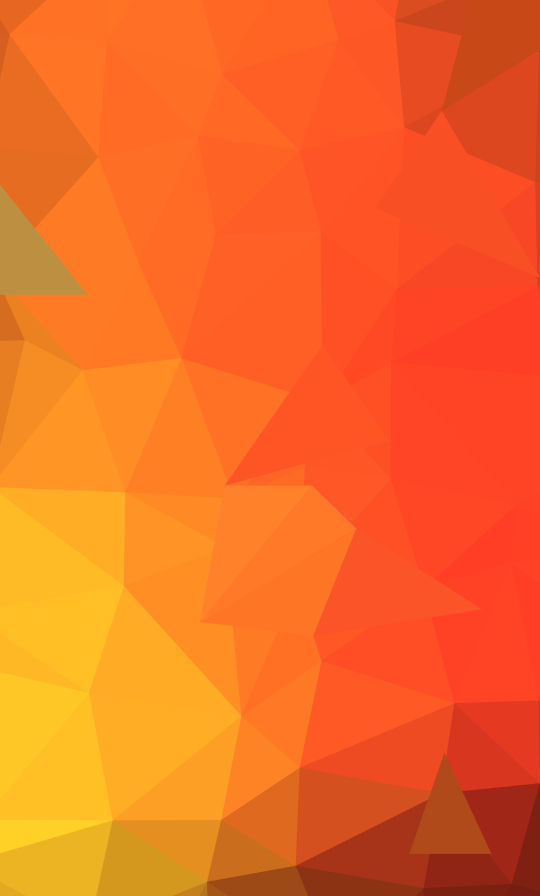
Write a WebGL 2 fragment shader that draws this background.

```glsl
#version 300 es
precision highp float;

uniform vec2 u_resolution;
out vec4 fragColor;

const vec2 CELLS = vec2(5.1, 8.5);

float hash(vec2 p) {
    return fract(sin(dot(p, vec2(127.1, 311.7))) * 43758.5453);
}

float cross2(vec2 a, vec2 b) {
    return a.x * b.y - a.y * b.x;
}

// Signed distance to the line through a and b, positive on its left
float side(vec2 p, vec2 a, vec2 b) {
    return cross2(normalize(b - a), p - a);
}

// Antialiased coverage of a triangle given in cell units
float coverage(vec2 p, vec2 a, vec2 b, vec2 c) {
    float winding = sign(cross2(b - a, c - a));
    float d = min(side(p, a, b) * winding, min(side(p, b, c) * winding, side(p, c, a) * winding));
    return clamp(d * u_resolution.y / CELLS.y + 0.5, 0.0, 1.0);
}

// Mesh vertex: a grid corner pushed off its place
vec2 vertex(vec2 id) {
    return id + 0.64 * (vec2(hash(id), hash(id + 37.0)) - 0.5);
}

// Yellow at lower left, orange above, red at right, with dark corners
vec3 heatColor(vec2 q) {
    float left = mix(0.78, 0.45, smoothstep(0.15, 0.85, q.y));
    float right = 0.255 + 0.08 * smoothstep(0.6, 0.9, q.y);
    float green = mix(left, right, smoothstep(0.03, 0.9, q.x));

    float bottom = mix(0.46, 1.0, smoothstep(0.0, 0.27, q.y + 0.2 * (1.0 - q.x)));
    float corner = mix(0.74, 1.0, smoothstep(0.0, 0.4, 1.0 - q.x + 0.8 * (1.0 - q.y)));
    float edge = 1.0 - 0.16 * (1.0 - smoothstep(0.0, 0.12, q.x)) * smoothstep(0.5, 0.62, q.y);
    return vec3(1.0, green, 0.145) * bottom * corner * edge;
}

// Adds one mesh triangle, flat coloured from its centre
void addTriangle(inout vec4 sum, vec2 p, vec2 a, vec2 b, vec2 c) {
    vec2 center = (a + b + c) / 3.0;
    vec3 color = heatColor(clamp(center / CELLS, 0.0, 1.0));
    color *= vec3(1.0, 0.95 + 0.1 * hash(center), 1.0);
    sum += vec4(color, 1.0) * coverage(p, a, b, c);
}

// Lays a single large facet over the mesh, corners as canvas fractions
void addFacet(inout vec3 base, vec2 p, vec2 a, vec2 b, vec2 c, vec3 color) {
    base = mix(base, color, coverage(p, a * CELLS, b * CELLS, c * CELLS));
}

void main() {
    vec2 uv = gl_FragCoord.xy / u_resolution;
    vec2 p = uv * CELLS;

    // Irregular mesh, each quad cut along its shorter diagonal
    vec4 sum = vec4(0.0);
    for (int j = -1; j <= 1; j++) {
        for (int i = -1; i <= 1; i++) {
            vec2 id = floor(p) + vec2(i, j);
            vec2 a = vertex(id);
            vec2 b = vertex(id + vec2(1, 0));
            vec2 c = vertex(id + vec2(1, 1));
            vec2 d = vertex(id + vec2(0, 1));
            if (distance(a, c) < distance(b, d)) {
                addTriangle(sum, p, a, b, c);
                addTriangle(sum, p, a, c, d);
            } else {
                addTriangle(sum, p, a, b, d);
                addTriangle(sum, p, b, c, d);
            }
        }
    }
    vec3 color = sum.a > 0.0 ? sum.rgb / sum.a : heatColor(uv);

    // Olive wedge on the left, dark and red wedges at upper right
    addFacet(color, p, vec2(0.0, 0.794), vec2(0.162, 0.671), vec2(-0.01, 0.671), vec3(0.74, 0.565, 0.255));
    addFacet(color, p, vec2(0.872, 1.0), vec2(0.818, 0.876), vec2(1.15, 1.0), vec3(0.785, 0.285, 0.09));
    addFacet(color, p, vec2(0.818, 0.876), vec2(0.695, 0.768), vec2(1.0, 0.69), vec3(0.975, 0.31, 0.14));

    // Red and orange facets meeting near the middle
    addFacet(color, p, vec2(0.597, 0.615), vec2(0.721, 0.508), vec2(0.416, 0.458), vec3(1.0, 0.335, 0.14));
    addFacet(color, p, vec2(0.416, 0.458), vec2(0.578, 0.458), vec2(0.37, 0.306), vec3(1.0, 0.51, 0.17));
    addFacet(color, p, vec2(0.578, 0.458), vec2(0.66, 0.41), vec2(0.37, 0.306), vec3(1.0, 0.475, 0.16));
    addFacet(color, p, vec2(0.66, 0.41), vec2(0.58, 0.29), vec2(0.37, 0.306), vec3(1.0, 0.46, 0.15));
    addFacet(color, p, vec2(0.66, 0.41), vec2(0.892, 0.32), vec2(0.58, 0.29), vec3(0.985, 0.33, 0.16));

    // Brown facet in the lower right
    addFacet(color, p, vec2(0.823, 0.16), vec2(0.91, 0.047), vec2(0.758, 0.047), vec3(0.69, 0.29, 0.1));

    fragColor = vec4(color, 1.0);
}
```
